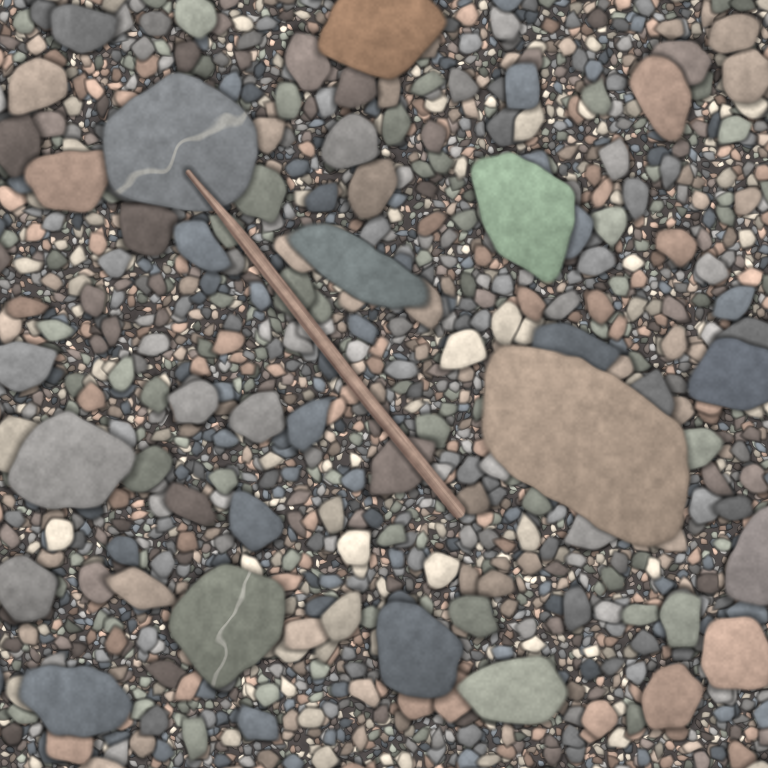
Write a Shadertoy shader that draws this texture.

```glsl
const int LAYERS = 6;
const int BOULDERS = 10;
const float FINEST_CELL = 0.011;   // cell width of the smallest gravel
const float CELL_GROWTH = 1.6;     // size ratio between layers
const float EDGE_SOFTNESS = 0.0026;
const float SHADOW = 0.5;
const float GRAIN = 0.26;
const vec3 SOIL = vec3(0.31, 0.29, 0.285);
const vec3 VEIN = vec3(0.68, 0.67, 0.64);
const vec3 TWIG_DARK = vec3(0.41, 0.33, 0.30);
const vec3 TWIG_LIGHT = vec3(0.70, 0.60, 0.54);
const vec2 TWIG_TIP = vec2(0.245, 0.775);
const vec2 TWIG_END = vec2(0.597, 0.335);
const vec2 LIGHT = vec2(-0.25, 0.8);

const float DENSITY[LAYERS] = float[](1.0, 0.75, 0.55, 0.42, 0.32, 0.10);
const vec3 TONES[8] = vec3[](
    vec3(0.42, 0.44, 0.46), vec3(0.50, 0.50, 0.50), vec3(0.58, 0.57, 0.56),
    vec3(0.47, 0.43, 0.41), vec3(0.65, 0.59, 0.54), vec3(0.78, 0.74, 0.68),
    vec3(0.70, 0.60, 0.54), vec3(0.54, 0.55, 0.51));

// Boulders: centre and radii, then colour and angle
const vec4 PLACE[BOULDERS] = vec4[](
    vec4(0.24, 0.805, 0.105, 0.085), vec4(0.775, 0.42, 0.155, 0.105),
    vec4(0.685, 0.72, 0.085, 0.062), vec4(0.30, 0.19, 0.076, 0.068),
    vec4(0.49, 0.965, 0.078, 0.055), vec4(0.965, 0.51, 0.068, 0.048),
    vec4(0.465, 0.655, 0.095, 0.034), vec4(0.665, 0.10, 0.066, 0.042),
    vec4(0.995, 0.27, 0.07, 0.052), vec4(0.10, 0.09, 0.07, 0.042));
const vec4 LOOK[BOULDERS] = vec4[](
    vec4(0.48, 0.49, 0.50, 0.1), vec4(0.63, 0.56, 0.50, -0.75),
    vec4(0.57, 0.65, 0.56, -1.1), vec4(0.47, 0.48, 0.44, 0.8),
    vec4(0.60, 0.48, 0.39, 0.2), vec4(0.39, 0.41, 0.44, 0.1),
    vec4(0.45, 0.48, 0.48, -0.45), vec4(0.62, 0.63, 0.58, 0.0),
    vec4(0.54, 0.51, 0.50, 1.2), vec4(0.43, 0.45, 0.47, -0.2));

vec4 hash4(vec2 p) {
    vec4 q = fract(p.xyxy * vec4(0.1031, 0.1030, 0.0973, 0.1099));
    q += dot(q, q.wzxy + 33.33);
    return fract((q.xxyz + q.yzzw) * q.zywx);
}

float noise(vec2 p) {
    vec2 i = floor(p), f = fract(p);
    f = f * f * (3.0 - 2.0 * f);
    return mix(mix(hash4(i).x, hash4(i + vec2(1, 0)).x, f.x),
               mix(hash4(i + vec2(0, 1)).x, hash4(i + vec2(1, 1)).x, f.x), f.y);
}

float fbm(vec2 p) {
    return 0.5 * noise(p) + 0.3 * noise(p * 2.1 + 7.0) + 0.2 * noise(p * 4.3 + 19.0);
}

// Rounded irregular polygon: below 1 inside, 1 on the rim
float pebbleShape(vec2 q, vec2 seed) {
    vec4 a = hash4(seed + 5.3), b = hash4(seed + 71.9);
    float total = 0.0;
    for (int k = 0; k < 6; k++) {
        float jitter = k < 4 ? a[k] : b[k - 4];
        float angle = (float(k) + 0.7 * jitter) * 1.0472 + b.z;
        float reach = 0.82 + 0.3 * fract(jitter * 7.3);
        total += exp(8.0 * dot(q, vec2(cos(angle), sin(angle))) / reach);
    }
    return log(total) / 8.0;
}

void addStone(inout vec3 col, vec2 d, vec2 radii, float angle, vec3 tone, vec2 seed, float vein) {
    float size = max(radii.x, radii.y);
    if (dot(d, d) > 3.2 * size * size) return;
    float c = cos(angle), s = sin(angle);
    vec2 q = vec2(c * d.x + s * d.y, c * d.y - s * d.x) / radii;
    float f = pebbleShape(q, seed);
    float soft = min(EDGE_SOFTNESS / min(radii.x, radii.y), 0.35);
    float spread = min(0.35, 0.012 / size);

    // Contact shadow, rounded shading, then an optional mineral vein
    col *= 1.0 - SHADOW * (1.0 - smoothstep(0.95, 1.0 + spread, f));
    float rim = smoothstep(1.0 - 2.5 * soft, 1.0 + soft, f);
    float lit = 1.04 + 0.13 * dot(d / size, LIGHT) - 0.2 * rim;
    float line = abs(dot(q, vec2(-0.45, 0.8)) + 0.3 * (noise(q * 4.0 + seed) - 0.5));
    vec3 body = mix(tone, VEIN, vein * (1.0 - smoothstep(0.01, 0.06, line)));
    col = mix(col, body * lit, 1.0 - smoothstep(1.0 - soft, 1.0 + soft, f));
}

void addLayer(inout vec3 col, vec2 p, int layer) {
    float cell = FINEST_CELL * pow(CELL_GROWTH, float(layer));
    float contrast = mix(0.65, 0.28, float(layer) / float(LAYERS - 1));
    vec2 home = floor(p / cell);
    for (int y = -1; y <= 1; y++)
    for (int x = -1; x <= 1; x++) {
        vec2 id = home + vec2(x, y);
        vec2 seed = id + float(layer) * 137.0 + 300.0;
        vec4 h = hash4(seed), g = hash4(seed + 41.7);
        if (h.x > DENSITY[layer]) continue;
        vec2 centre = (id + 0.5 + 0.6 * (h.yz - 0.5)) * cell;
        float radius = cell * mix(0.38, 0.58, h.w);
        vec2 radii = radius * vec2(1.0, mix(0.58, 0.95, g.x));
        vec3 tone = TONES[int(g.y * 7.99)] * (1.03 + contrast * (g.z - 0.5));
        addStone(col, p - centre, radii, g.w * 6.2832, tone, seed, 0.0);
    }
}

void addTwig(inout vec3 col, vec2 p) {
    vec2 axis = TWIG_END - TWIG_TIP, d = p - TWIG_TIP;
    float t = clamp(dot(d, axis) / dot(axis, axis), 0.0, 1.0);
    vec2 side = normalize(vec2(-axis.y, axis.x));
    float across = dot(d - axis * t, side) + 0.004 * (noise(vec2(t * 6.0, 2.0)) - 0.5);
    float away = length(vec2(across, dot(d - axis * t, normalize(axis))));
    float width = mix(0.004, 0.0095, smoothstep(0.0, 0.25, t));
    col *= 1.0 - 0.35 * (1.0 - smoothstep(width, width + 0.008, away));
    float streak = noise(vec2(across * 400.0, t * 9.0));
    float ridge = 1.0 - smoothstep(0.0, width, abs(across - 0.15 * width));
    vec3 bark = mix(TWIG_DARK, TWIG_LIGHT, clamp(0.75 * ridge + 0.5 * streak, 0.0, 1.0));
    col = mix(col, bark, 1.0 - smoothstep(width - 0.002, width + 0.0015, away));
}

void mainImage(out vec4 fragColor, in vec2 fragCoord) {
    vec2 uv = fragCoord / iResolution.y;
    vec2 p = uv + 0.005 * (vec2(noise(uv * 45.0), noise(uv * 45.0 + 31.0)) - 0.5);
    vec3 col = SOIL;
    for (int i = 0; i < LAYERS; i++) addLayer(col, p, i);
    for (int i = 0; i < BOULDERS; i++) {
        float vein = i == 0 || i == 3 ? 0.7 : 0.0;
        addStone(col, p - PLACE[i].xy, PLACE[i].zw, LOOK[i].w, LOOK[i].rgb, vec2(i * 13 + 9, 4), vein);
    }
    addTwig(col, uv);
    col *= 1.0 + GRAIN * (fbm(uv * 70.0) - 0.5);
    fragColor = vec4(col, 1.0);
}
```
